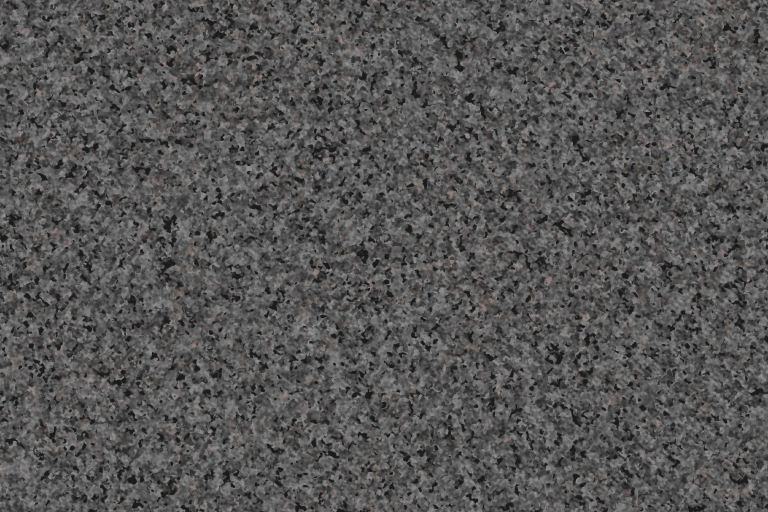
Reproduce this texture procedurally as a WebGL 2 fragment shader.

```glsl
#version 300 es
precision highp float;

uniform vec2 u_resolution;
out vec4 fragColor;

float hash(vec2 p) {
    return fract(sin(dot(p, vec2(127.1, 311.7))) * 43758.5453);
}

float valueNoise(vec2 p) {
    vec2 cell = floor(p), f = fract(p);
    f = f * f * (3.0 - 2.0 * f);
    return mix(mix(hash(cell), hash(cell + vec2(1, 0)), f.x),
               mix(hash(cell + vec2(0, 1)), hash(cell + vec2(1, 1)), f.x), f.y);
}

// Random identity of the nearest jittered crystal
vec2 crystalId(vec2 p) {
    vec2 cell = floor(p), nearest = cell;
    float best = 9.0;
    for (int y = -1; y <= 1; y++) {
        for (int x = -1; x <= 1; x++) {
            vec2 id = cell + vec2(x, y);
            vec2 seed = id + vec2(hash(id), hash(id + 57.3));
            float d = dot(seed - p, seed - p);
            if (d < best) {
                best = d;
                nearest = id;
            }
        }
    }
    return nearest;
}

vec3 granite(vec2 p) {
    // Feldspar and quartz crystals with ragged borders
    vec2 ragged = vec2(valueNoise(p * 190.0 + 11.0), valueNoise(p * 190.0 + 47.0)) - 0.5;
    vec2 id = crystalId(p * 108.0 + ragged * 1.2);
    float tone = mix(0.245, 0.475, hash(id + 13.7));

    // Fine mottling inside the crystals and faint broad clouds
    mat2 turn = mat2(0.8, 0.6, -0.6, 0.8);
    tone += 0.22 * (valueNoise(turn * p * 205.0 + 83.0) - 0.5);
    tone += 0.015 * (valueNoise(p * 9.0 + 5.0) - 0.5);

    // Warm crystals among neutral ones
    float warmth = smoothstep(0.72, 0.9, hash(id + 91.1)) * smoothstep(0.2, 0.6, valueNoise(p * 14.0 + 31.0));
    vec3 color = tone * mix(vec3(1.0), vec3(1.07, 0.985, 0.95), warmth);

    // Small ragged flecks of black mica, fading at thin places
    vec2 q = turn * p + ragged * 0.005;
    float mica = 0.68 * valueNoise(q * 108.0 + 21.0) + 0.32 * valueNoise(q * 215.0 + 67.0);
    mica += 0.06 * (valueNoise(p * 26.0 + 3.0) - 0.5);
    return mix(color, vec3(0.105, 0.107, 0.11), smoothstep(0.64, 0.79, mica));
}

void main() {
    // Average four samples per pixel to smooth the crystal edges
    vec3 color = vec3(0.0);
    for (int i = 0; i < 4; i++) {
        vec2 offset = vec2(i % 2, i / 2) * 0.5 - 0.25;
        color += granite((gl_FragCoord.xy + offset) / u_resolution.y);
    }
    fragColor = vec4(color * 0.25, 1.0);
}
```
